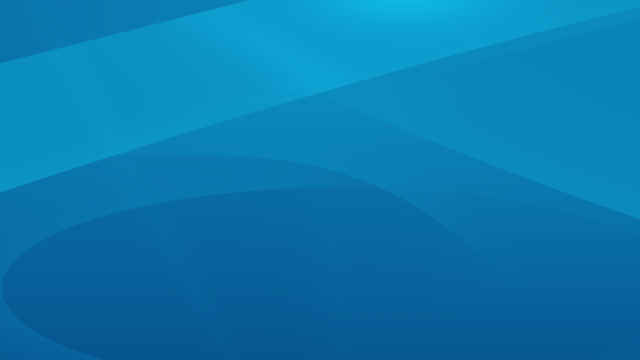
Write a WebGL 1 fragment shader that draws this background.

```glsl
precision highp float;

uniform vec2 u_resolution;

const vec3 DEEP_BLUE = vec3(0.025, 0.33, 0.56);
const vec3 BRIGHT_CYAN = vec3(0.06, 0.75, 0.925);
const float EDGE = 0.003;

// Soft step: 0 below an edge, 1 above it
float side(float d, float softness) {
    return smoothstep(-softness, softness, d);
}

// Light that starts at an edge and fades on its positive side
float rimLight(float d, float reach) {
    return side(d, EDGE) * exp(-max(d, 0.0) / reach);
}

float softSpot(vec2 p, vec2 center, vec2 radii) {
    vec2 q = (p - center) / radii;
    return exp(-dot(q, q));
}

float lineDistance(vec2 p, vec2 a, vec2 b) {
    vec2 dir = normalize(b - a);
    return dot(p - a, vec2(-dir.y, dir.x));
}

float beam(vec2 p, vec2 a, vec2 b, float width) {
    float d = lineDistance(p, a, b) / width;
    return exp(-d * d);
}

// Approximate signed distance, negative inside
float ellipseDistance(vec2 p, vec2 center, vec2 radii) {
    vec2 q = (p - center) / radii;
    float k = length(q);
    return k * (k - 1.0) / max(length(q / radii), 0.001);
}

// Dark lower field with the large arc and the oval
float lowerTone(vec2 p) {
    float tone = 0.055 + 0.6 * p.y;

    float arcX = abs(p.x - 0.45);
    float slope = 1.23 * arcX * arcX;
    float arc = (p.y - 0.57 + 0.41 * arcX * arcX * arcX) / sqrt(1.0 + slope * slope);
    float arcFade = 1.0 - smoothstep(1.05, 1.5, p.x);
    float height = smoothstep(0.0, 0.5, p.y);
    tone -= 0.06 * height * arcFade * side(-arc, EDGE);
    tone += 0.065 * rimLight(arc, 0.06) * arcFade * smoothstep(0.3, 1.0, p.x);

    float oval = ellipseDistance(p, vec2(0.95, 0.2), vec2(0.945, 0.28));
    float ovalFade = 1.0 - smoothstep(0.65, 1.1, p.x);
    tone -= 0.055 * side(-oval, EDGE) * mix(0.45, 1.0, ovalFade);
    tone += 0.075 * rimLight(oval, 0.07) * ovalFade * side(-arc, 0.02);
    return tone;
}

// Lighter panel on the right, above a falling diagonal
float rightPanel(float tone, vec2 p) {
    float t = p.x - 0.903;
    float d = p.y - (0.734 - 0.44 * t + 0.055 * t * t);
    float panel = 0.44 + 0.07 * exp(-max(d, 0.0) / 0.13);
    panel += 0.04 * softSpot(p, vec2(1.0, 0.76), vec2(0.3, 0.1));
    float fade = smoothstep(0.8, 1.0, p.x);
    return mix(tone, panel, side(d, EDGE) * fade);
}

// Bright sweeping band with the light source along its top
float bandTone(vec2 p, float d) {
    float tone = 0.54;
    tone += 0.14 * softSpot(p, vec2(1.08, 0.98), vec2(0.55, 0.25));
    tone += 0.28 * softSpot(p, vec2(1.13, 1.03), vec2(0.24, 0.09));
    tone += 0.09 * beam(p, vec2(0.51, 1.0), vec2(0.926, 0.757), 0.07);
    tone += 0.06 * rimLight(d, 0.035);

    // Narrow inner fold running beside the lower edge
    float fold = d - 0.025 * smoothstep(0.2, 0.85, p.x);
    float foldFade = smoothstep(0.2, 0.5, p.x) * (1.0 - smoothstep(0.8, 1.1, p.x));
    return tone + 0.035 * rimLight(fold, 0.04) * foldFade;
}

void main() {
    vec2 p = gl_FragCoord.xy / u_resolution * vec2(16.0 / 9.0, 1.0);

    float tone = rightPanel(lowerTone(p), p);

    // Band and the faint strip beneath its right end
    float band = p.y - (0.465 + 0.334 * p.x - 0.0245 * p.x * p.x);
    tone += 0.06 * side(band + 0.035, 0.01) * smoothstep(1.0, 1.6, p.x);
    tone = mix(tone, bandTone(p, band), side(band, EDGE));

    // Shaded upper left corner
    float corner = p.y - (0.824 + 0.2535 * p.x);
    float cornerTone = 0.29 + 0.2 * p.x;
    tone = mix(tone, cornerTone, side(corner, EDGE));

    // Faint descending rays
    tone += 0.025 * beam(p, vec2(0.174, 0.861), vec2(0.648, 0.0), 0.035);
    tone += 0.015 * beam(p, vec2(0.89, 0.49), vec2(0.96, 0.0), 0.04)
          * (1.0 - smoothstep(0.4, 0.52, p.y));

    gl_FragColor = vec4(mix(DEEP_BLUE, BRIGHT_CYAN, clamp(tone, 0.0, 1.0)), 1.0);
}
```
